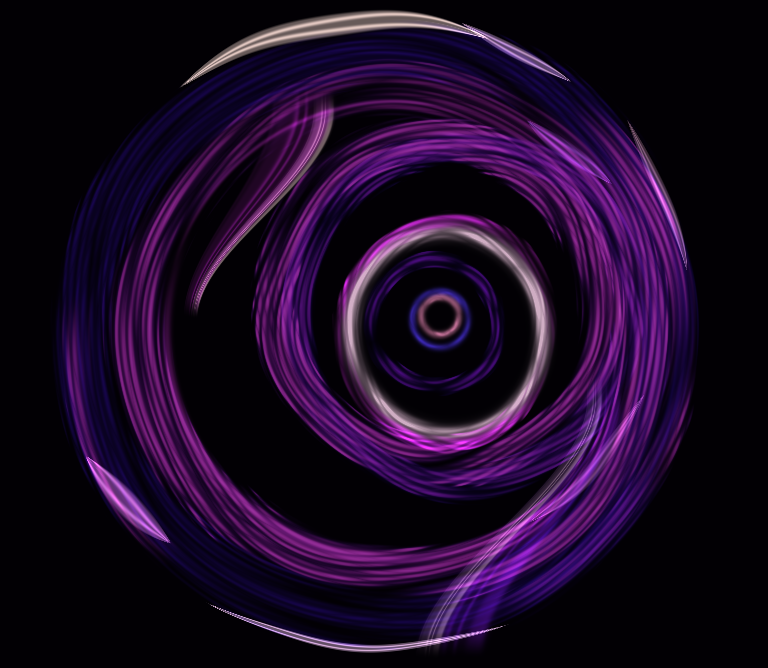
A Shadertoy shader for this background:

```glsl
// Eccentric brushed rings of violet, magenta and cream swirling on black.

const float PI = 3.14159;
const float TAU = 6.28318;
const vec3 INDIGO = vec3(0.09, 0.02, 0.36);
const vec3 BLUE = vec3(0.22, 0.15, 0.68);
const vec3 VIOLET = vec3(0.30, 0.05, 0.52);
const vec3 MAGENTA = vec3(0.68, 0.13, 0.72);
const vec3 LILAC = vec3(0.84, 0.68, 0.84);
const vec3 CREAM = vec3(0.88, 0.78, 0.74);

vec2 hash2(vec2 p) {
    vec3 q = fract(vec3(p.xyx) * vec3(0.1031, 0.1030, 0.0973));
    q += dot(q, q.yzx + 33.33);
    return fract((q.xx + q.yz) * q.zy);
}

// Cellular noise that repeats along x
float cells(vec2 uv, float period) {
    vec2 id = floor(uv), f = fract(uv);
    float nearest = 2.0;
    for (int j = -1; j <= 1; j++)
    for (int i = -1; i <= 1; i++) {
        vec2 o = vec2(i, j);
        vec2 cell = id + o;
        cell.x = mod(cell.x, period);
        nearest = min(nearest, length(o + hash2(cell + 50.0) - f));
    }
    return nearest;
}

// Long brush fibres following the angle
float fibres(float a, float r, float seed) {
    float warp = 0.012 * sin(2.0 * a + seed) + 0.006 * sin(5.0 * a - 2.0 * seed);
    warp *= min(r * r * 25.0, 1.0);
    float coarse = cells(vec2(a / TAU * 7.0, (r + warp) * 48.0 + seed * 7.0), 7.0);
    float fine = cells(vec2(a / TAU * 11.0, (r - warp) * 125.0 + seed * 13.0), 11.0);
    float thread = 0.5 + 0.5 * sin((r + warp) * 620.0 + 4.0 * coarse + seed);
    return (1.0 - smoothstep(0.2, 0.95, coarse)) * (0.4 + 0.8 * (1.0 - fine) * thread);
}

float arcMask(float a, float middle, float span) {
    float d = abs(mod(a - middle + PI, TAU) - PI);
    return 1.0 - smoothstep(span * 0.4, span, d);
}

// Ragged ring of fibres
float ring(vec2 p, float radius, float halfWidth, float seed) {
    float a = atan(p.y, p.x), r = length(p);
    float wobble = 0.25 * sin(2.0 * a + seed) + 0.15 * sin(3.0 * a - seed);
    float s = fibres(a, r, seed);
    float d = abs((r - radius) / halfWidth - wobble) - 0.4 * s;
    return s * (1.0 - smoothstep(0.45, 0.95, d));
}

// Soft plain ring
float halo(vec2 p, float radius, float width) {
    float d = (length(p) - radius) / width;
    return exp(-d * d);
}

// Tapered arc with nested outlines
float crescent(vec2 p, float middle, float span, float radius, float halfWidth, float tilt) {
    float a = mod(atan(p.y, p.x) - middle + PI, TAU) - PI;
    float u = a / span, taper = max(1.0 - u * u, 0.0);
    float r = length(p) + 0.0025 * sin(11.0 * a + middle);
    float t = abs(r - radius - tilt * u + 0.006 * taper) / (halfWidth * taper + 0.0001);
    float lines = 0.45 + 0.55 * pow(0.5 - 0.5 * cos(t * 7.0 + 2.0 * u), 2.0);
    return lines * (1.0 - smoothstep(0.8, 1.1, t)) * smoothstep(0.0, 0.15, taper);
}

// S-shaped bundle of threads between two tips, each with its own width
float strand(vec2 p, vec2 low, vec2 high, vec2 widths) {
    float t = (p.y - low.y) / (high.y - low.y), s = smoothstep(0.0, 1.0, t);
    float d = (p.x - mix(low.x, high.x, s)) / mix(widths.x, widths.y, s);
    float threads = 0.35 + 0.65 * pow(0.5 + 0.5 * sin(d * 14.0 + 2.0 * sin(d * 6.0)), 2.0);
    float ends = smoothstep(0.0, 0.12, t) * (1.0 - smoothstep(0.9, 1.1, t));
    return threads * ends * (1.0 - smoothstep(0.6, 1.0, abs(d)));
}

vec3 ink(vec3 dim, vec3 lit, float s) {
    return mix(dim, lit, smoothstep(0.15, 0.75, s)) * s * 1.4;
}

void mainImage(out vec4 fragColor, in vec2 fragCoord) {
    vec2 p = (fragCoord - 0.5 * iResolution.xy) / iResolution.y + vec2(0.009, -0.003);
    float a = atan(p.y, p.x);
    vec3 col = vec3(0.006, 0.0, 0.014);

    // Outer rim
    col += ink(INDIGO, INDIGO, ring(p, 0.432, 0.042, 1.0)) * 0.65;
    float rim = ring(p, 0.458, 0.022, 4.0);
    col += ink(VIOLET, MAGENTA, rim) * (arcMask(a, 0.15, 0.75) + 0.7 * arcMask(a, 3.5, 0.5));
    col += ink(INDIGO, VIOLET, rim) * arcMask(a, -0.8, 0.4);

    // Wide magenta ring, dimmer along the top
    vec2 wide = p - vec2(0.025, 0.0);
    col += ink(VIOLET, MAGENTA, ring(wide, 0.372, 0.041, 2.0)) * (0.8 - 0.4 * arcMask(a, 1.57, 1.2));
    col += MAGENTA * 0.55 * halo(wide, 0.341, 0.006) * arcMask(a, 4.1, 1.5);
    col += MAGENTA * 0.45 * halo(wide, 0.345, 0.003) * arcMask(a, 2.0, 0.9);

    // Interlocked violet rings
    vec2 hub = p - vec2(0.093, 0.042);
    col += ink(VIOLET, MAGENTA, ring(hub, 0.244, 0.032, 3.0)) * 0.85;
    vec2 side = p - vec2(0.128, 0.028);
    col += ink(INDIGO, VIOLET, ring(side, 0.252, 0.024, 6.0)) * 0.9;
    col = 0.78 * (1.0 - exp(-col / 0.78));

    // Pale ring with magenta fringe
    vec2 pale = (p - vec2(0.103, 0.0)) * vec2(1.06, 0.97);
    float turn = atan(pale.y, pale.x);
    float fringe = arcMask(turn, 2.1, 1.3) + arcMask(turn, 4.9, 1.2);
    col += ink(MAGENTA, MAGENTA, ring(pale, 0.163, 0.013, 7.0)) * (0.25 + 0.6 * fringe);
    float brush = 0.3 + 0.9 * fibres(turn, length(pale), 8.0);
    float sway = 0.149 + 0.004 * sin(2.0 * turn + 2.0);
    float glow = halo(pale, sway, 0.0105) * brush * (0.9 + 0.25 * sin(turn * 2.0 + 1.2));
    col = mix(col, mix(LILAC, CREAM, 0.35), min(glow * 1.15, 0.95));

    // Core
    vec2 core = p - vec2(0.093, 0.022);
    float grain = 0.55 + 0.6 * fibres(atan(core.y, core.x), length(core), 10.0);
    col += ink(INDIGO, VIOLET, ring(core + vec2(0.008, 0.01), 0.095, 0.012, 9.0)) * 0.6;
    col += BLUE * grain * 0.9 * halo(core + vec2(0.0, 0.003), 0.042, 0.005);
    col += vec3(0.72, 0.42, 0.55) * grain * halo(core - vec2(0.0, 0.002), 0.028, 0.005);

    // Crossing strands
    col += MAGENTA * 0.5 * strand(p, vec2(-0.28, 0.02), vec2(-0.11, 0.34), vec2(0.012, 0.052));
    col += CREAM * 0.5 * strand(p, vec2(-0.275, 0.02), vec2(-0.08, 0.33), vec2(0.006, 0.018));
    col += VIOLET * 0.6 * strand(p, vec2(0.11, -0.49), vec2(0.34, -0.10), vec2(0.06, 0.03));
    col += CREAM * 0.4 * strand(p, vec2(0.075, -0.49), vec2(0.325, -0.10), vec2(0.02, 0.013));

    // Bright crescents
    col += CREAM * crescent(p, 1.73, 0.53, 0.4725, 0.0165, 0.001);
    col += mix(VIOLET, CREAM, 0.7) * crescent(p, 1.11, 0.20, 0.475, 0.009, 0.004);
    col += LILAC * crescent(p, 4.64, 0.50, 0.478, 0.006, 0.0);
    col += mix(MAGENTA, CREAM, 0.5) * 0.9 * crescent(p, 3.74, 0.20, 0.460, 0.018, -0.018);
    col += mix(MAGENTA, CREAM, 0.5) * 0.5 * crescent(p, 5.72, 0.34, 0.388, 0.011, 0.022);
    col += mix(MAGENTA, CREAM, 0.7) * 0.6 * crescent(p, 0.45, 0.26, 0.480, 0.009, 0.010);
    col += mix(VIOLET, LILAC, 0.3) * 0.7 * crescent(p, 0.76, 0.20, 0.400, 0.013, -0.012);

    fragColor = vec4(min(col, 1.0), 1.0);
}
```
